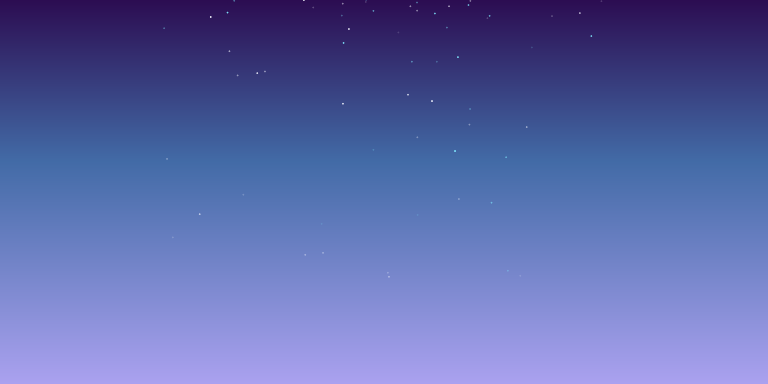
This background is drawn by a Shadertoy shader. Its source:

```glsl
// Twilight sky: a violet-to-blue-to-lavender gradient with small scattered stars.
#define STAR_COUNT 60
#define STAR_RADIUS 0.0023
#define STAR_CENTER_X 0.49
#define STAR_SPREAD_X 0.64
#define STAR_DEPTH 0.78
#define STAR_CROWDING 1.8
#define KNEE_HEIGHT 0.58

const vec3 ZENITH = vec3(0.172, 0.050, 0.320);
const vec3 KNEE = vec3(0.260, 0.418, 0.652);
const vec3 HORIZON = vec3(0.668, 0.632, 0.938);
const vec3 STAR_WHITE = vec3(0.96, 0.97, 1.0);
const vec3 STAR_CYAN = vec3(0.50, 0.92, 1.0);

float hash(float n) {
    return fract(sin(n * 12.9898 + 4.1414) * 43758.55);
}

// Two linear ramps that meet at the knee.
vec3 skyColor(float height) {
    vec3 lower = mix(HORIZON, KNEE, height / KNEE_HEIGHT);
    vec3 upper = mix(KNEE, ZENITH, (height - KNEE_HEIGHT) / (1.0 - KNEE_HEIGHT));
    return height < KNEE_HEIGHT ? lower : upper;
}

// Averaged hashes gather stars near the center; a power crowds them at the top.
vec2 starPosition(float id) {
    float across = 0.5 * (hash(id + 0.13) + hash(id + 0.37)) - 0.5;
    float down = STAR_DEPTH * pow(hash(id + 0.71), STAR_CROWDING);
    return vec2(STAR_CENTER_X + STAR_SPREAD_X * across, 1.0 - down);
}

void mainImage(out vec4 fragColor, in vec2 fragCoord) {
    vec2 uv = fragCoord / iResolution.xy;
    vec2 aspect = vec2(iResolution.x / iResolution.y, 1.0);
    float pixel = 1.0 / iResolution.y;
    vec3 color = skyColor(uv.y);

    // Stars: mostly faint, a few bright, some tinted cyan.
    for (int i = 0; i < STAR_COUNT; i++) {
        float id = float(i) + 1.0;
        float dist = length((uv - starPosition(id)) * aspect);
        float shape = 1.0 - smoothstep(-0.5 * pixel, 0.5 * pixel, dist - STAR_RADIUS);
        float brightness = mix(0.15, 0.95, pow(hash(id + 0.53), 1.5));
        vec3 tint = mix(STAR_WHITE, STAR_CYAN, step(0.6, hash(id + 0.89)));
        color = mix(color, tint, shape * brightness);
    }
    fragColor = vec4(color, 1.0);
}
```
